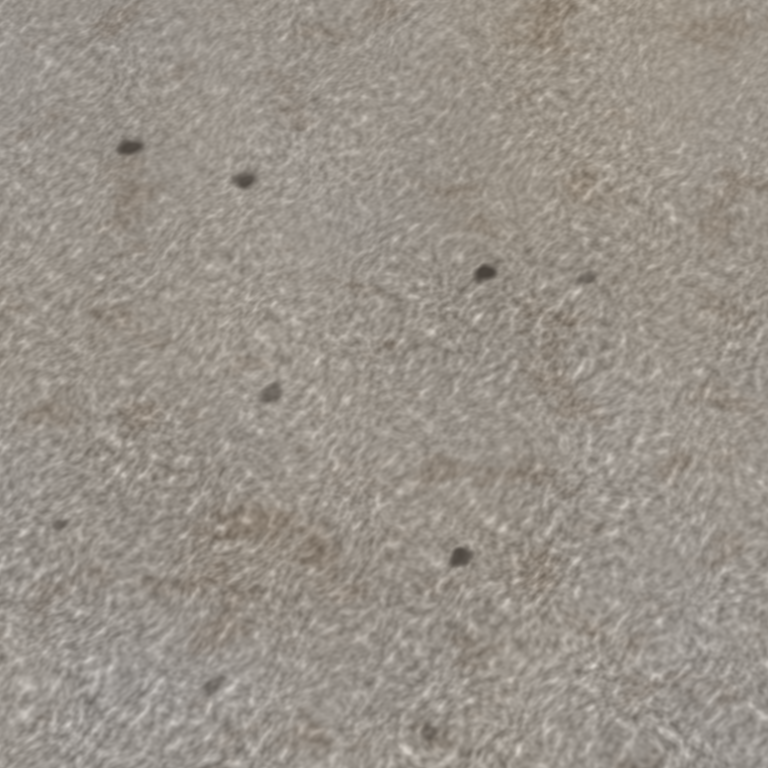
A WebGL 2 fragment shader for this texture:

```glsl
#version 300 es
precision highp float;
// Weathered concrete: soft, slanted grain from stretched gradient noise,
// finer toward the top as on a receding floor, over broad warm and grey
// stains, with a few dark pits scattered on a jittered grid.
uniform vec2 u_resolution;
out vec4 fragColor;

// Integer hash giving two values in 0..1 for a lattice cell.
vec2 hash2(vec2 cell) {
  uvec2 h = uvec2(ivec2(cell)) * uvec2(1597u, 3571u) + 7919u;
  for (int i = 0; i < 3; i++) {
    h = h * 1664525u + 1013904u;
    h.x += h.y * 1664525u;
    h.y += h.x * 1664525u;
    h ^= h >> 16u;
  }
  return vec2(h & 65535u) / 65535.0;
}

float cornerRamp(vec2 cell, vec2 offset) {
  float angle = 6.2832 * hash2(cell).x;
  return dot(vec2(cos(angle), sin(angle)), offset);
}

// Gradient noise, roughly -0.7..0.7.
float noise(vec2 p) {
  vec2 i = floor(p), f = fract(p);
  vec2 s = f * f * f * (f * (f * 6.0 - 15.0) + 10.0);
  vec2 e = vec2(1.0, 0.0);
  float low = mix(cornerRamp(i, f), cornerRamp(i + e.xy, f - e.xy), s.x);
  float high = mix(cornerRamp(i + e.yx, f - e.yx), cornerRamp(i + e.xx, f - e.xx), s.x);
  return mix(low, high, s.y);
}

float fbm(vec2 p) {
  float sum = 0.0, weight = 1.0;
  for (int i = 0; i < 4; i++) {
    sum += weight * noise(p);
    p = mat2(1.6, 1.2, -1.2, 1.6) * p + 17.3;
    weight *= 0.5;
  }
  return sum;
}

vec2 rotate(vec2 p, float angle) {
  float c = cos(angle), s = sin(angle);
  return vec2(c * p.x + s * p.y, c * p.y - s * p.x);
}

// Darkness of the scattered pits, 0..1.
float pits(vec2 p) {
  vec2 ragged = 0.006 * vec2(noise(p * 55.0), noise(p * 55.0 + 31.0));
  vec2 g = p * 4.5, home = floor(g);
  float dark = 0.0;
  for (int y = -1; y <= 1; y++) {
    for (int x = -1; x <= 1; x++) {
      vec2 cell = home + vec2(x, y);
      vec2 kind = hash2(cell + 203.0), shape = hash2(cell + 411.0);
      if (kind.x > 0.48) continue;
      vec2 center = (cell + 0.1 + 0.8 * hash2(cell + 97.0)) / 4.5;
      vec2 d = rotate(p + ragged - center, mix(0.1, 0.6, shape.y));
      float r = length(d / (vec2(0.019, 0.012) * mix(0.75, 1.15, shape.x)));
      dark = max(dark, mix(0.35, 0.95, kind.y) * (1.0 - smoothstep(0.35, 1.2, r)));
    }
  }
  return dark;
}

void main() {
  vec2 p = gl_FragCoord.xy / u_resolution.y;

  // Receding floor: grain shrinks with height, and bends a little.
  vec2 floorPos = vec2((p.x - 0.5) * (1.0 + 0.25 * p.y), p.y * (1.0 + 0.25 * p.y));
  vec2 bend = vec2(noise(p * 11.0), noise(p * 11.0 + 43.0));
  vec2 q = floorPos + 0.014 * bend;

  // Slanted grain in three sizes.
  float coarse = noise(rotate(q, 0.75) * vec2(38.0, 62.0));
  float medium = noise(rotate(q, 0.95) * vec2(68.0, 108.0) + 19.0);
  float fine = noise(rotate(q, 0.4) * vec2(125.0, 150.0) + 71.0);
  float roughness = mix(1.2, 0.78, p.y) * (1.0 + 0.5 * noise(p * 6.0 + 5.0));
  float grain = 0.085 * coarse + 0.125 * medium + 0.06 * fine;
  grain += 0.16 * pow(max(coarse + 0.5 * medium - 0.2, 0.0), 1.5);

  // Broad tone and warm stains.
  float tone = 0.03 * fbm(p * 4.0 + 8.0);
  vec2 stainOffset = (p - vec2(0.38, 0.27)) / vec2(0.24, 0.13);
  float stain = exp(-dot(stainOffset, stainOffset));
  float blotch = smoothstep(0.15, 0.7, fbm(p * vec2(9.0, 14.0) + 3.0) + 0.25 * stain);
  float warm = 0.7 * smoothstep(0.9, 1.7, p.x + p.y) + 0.6 * stain + 0.7 * fbm(p * 2.5 + 60.0);

  vec3 color = vec3(0.603, 0.578, 0.546) + tone + grain * roughness;
  color += (warm - 0.2) * vec3(0.013, 0.0, -0.022);
  color -= (0.06 * blotch + 0.02 * stain) * vec3(0.8, 1.0, 1.15);
  color = mix(color, vec3(0.25, 0.225, 0.2), pits(p));
  fragColor = vec4(clamp(color, 0.0, 1.0), 1.0);
}
```
